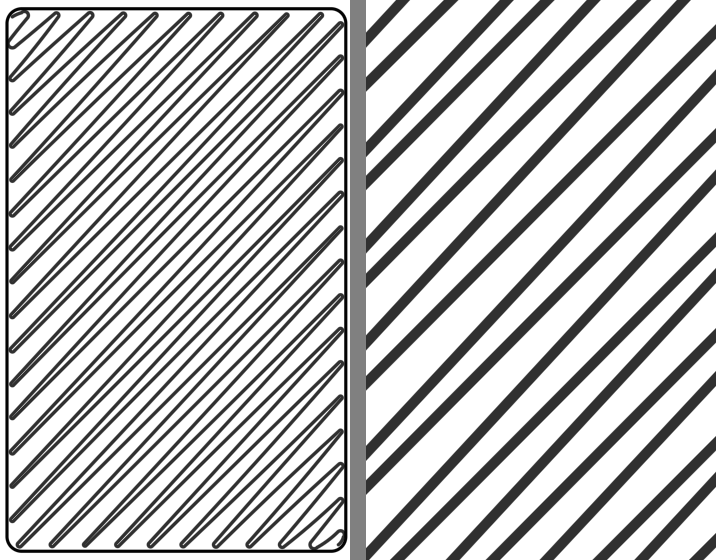
Left: the whole. Right: its middle third, enlarged.
Give the GLSL for this pattern, as a WebGL 2 fragment shader.

```glsl
#version 300 es
precision highp float;

uniform vec2 u_resolution;
out vec4 fragColor;

// Lengths are fractions of the canvas width
const int TURNS = 26;
const float PITCH_X = 0.0939;
const float PITCH_Y = 0.0971;
const float INK_HALF_WIDTH = 0.0049;
const float FRAME_HALF_WIDTH = 0.0045;
const vec2 SLANT = vec2(0.68, 0.733);

const vec3 PAPER = vec3(1.0);
const vec3 INK = vec3(0.19);
const vec3 FRAME = vec3(0.01);

float hash(float n) {
    return fract(sin(n * 127.1 + 11.7) * 43758.5453);
}

float jitter(float seed, float amount) {
    return (hash(seed) * 2.0 - 1.0) * amount;
}

// Turning points along the top edge, then down the right edge
vec2 upperTip(float k) {
    float wobble = jitter(k, 0.002);
    return k < 9.5 ? vec2(0.069 + PITCH_X * k + wobble, 1.556)
                   : vec2(0.973, 1.530 - PITCH_Y * (k - 10.0) + wobble);
}

// Turning points down the left edge, then along the bottom edge
vec2 lowerTip(float k) {
    float wobble = jitter(k + 50.0, 0.002);
    return k < 14.5 ? vec2(0.0354, min(1.475 - PITCH_Y * k + wobble, 1.552))
                    : vec2(min(0.054 + PITCH_X * (k - 15.0) + wobble, 0.967), 0.0438);
}

// Hairpins are tight, but open up towards both ends of the scribble
float turnRadius(float k, float last, float seed) {
    float fromEnd = min(k, last - k);
    return 0.0035 + 0.003 * hash(k + seed) + 0.006 * exp(-fromEnd / 1.5);
}

// Segment with a slight sideways bow
float strokeDistance(vec2 p, vec2 a, vec2 b, float bow) {
    vec2 ab = b - a;
    float t = clamp(dot(p - a, ab) / dot(ab, ab), 0.0, 1.0);
    vec2 side = vec2(-ab.y, ab.x) / length(ab);
    return length(p - a - ab * t - side * bow * 4.0 * t * (1.0 - t));
}

// Half circle on the outward side of a turning point
float turnDistance(vec2 p, vec2 center, float radius, vec2 outward) {
    vec2 q = p - center;
    return dot(q, outward) < 0.0 ? 1e3 : abs(length(q) - radius);
}

float scribbleDistance(vec2 p) {
    vec2 across = vec2(SLANT.y, -SLANT.x);
    float last = float(TURNS - 1);
    vec2 previous = lowerTip(-1.0);
    float d = 1e3;
    for (int i = 0; i < TURNS; i++) {
        float k = float(i);
        vec2 upper = upperTip(k);
        vec2 lower = lowerTip(k);
        float upperRadius = turnRadius(k, last, 100.0);
        float lowerRadius = k < last ? turnRadius(k, last - 1.0, 200.0) : 0.0;
        vec2 upperOffset = across * upperRadius;
        vec2 lowerOffset = across * lowerRadius;

        // Up stroke, turn, down stroke, turn
        d = min(d, strokeDistance(p, previous, upper - upperOffset, jitter(k + 300.0, 0.003)));
        d = min(d, turnDistance(p, upper, upperRadius, SLANT));
        d = min(d, strokeDistance(p, upper + upperOffset, lower - lowerOffset, jitter(k + 400.0, 0.003)));
        d = min(d, turnDistance(p, lower, lowerRadius, -SLANT));
        previous = lower + lowerOffset;
    }
    return d;
}

float roundedBox(vec2 p, vec2 halfSize, float radius) {
    vec2 q = abs(p) - halfSize + radius;
    return length(max(q, 0.0)) + min(max(q.x, q.y), 0.0) - radius;
}

float lineCoverage(float d, float halfWidth, float pixel) {
    return 1.0 - smoothstep(-0.75 * pixel, 0.75 * pixel, d - halfWidth);
}

void main() {
    float pixel = 1.0 / u_resolution.x;
    vec2 p = gl_FragCoord.xy * pixel;

    // Pen scribble
    float ink = lineCoverage(scribbleDistance(p), INK_HALF_WIDTH, pixel);
    vec3 color = mix(PAPER, INK, ink);

    // Rounded border
    float border = abs(roundedBox(p - vec2(0.504, 0.8), vec2(0.484, 0.775), 0.042));
    color = mix(color, FRAME, lineCoverage(border, FRAME_HALF_WIDTH, pixel));

    fragColor = vec4(color, 1.0);
}
```
